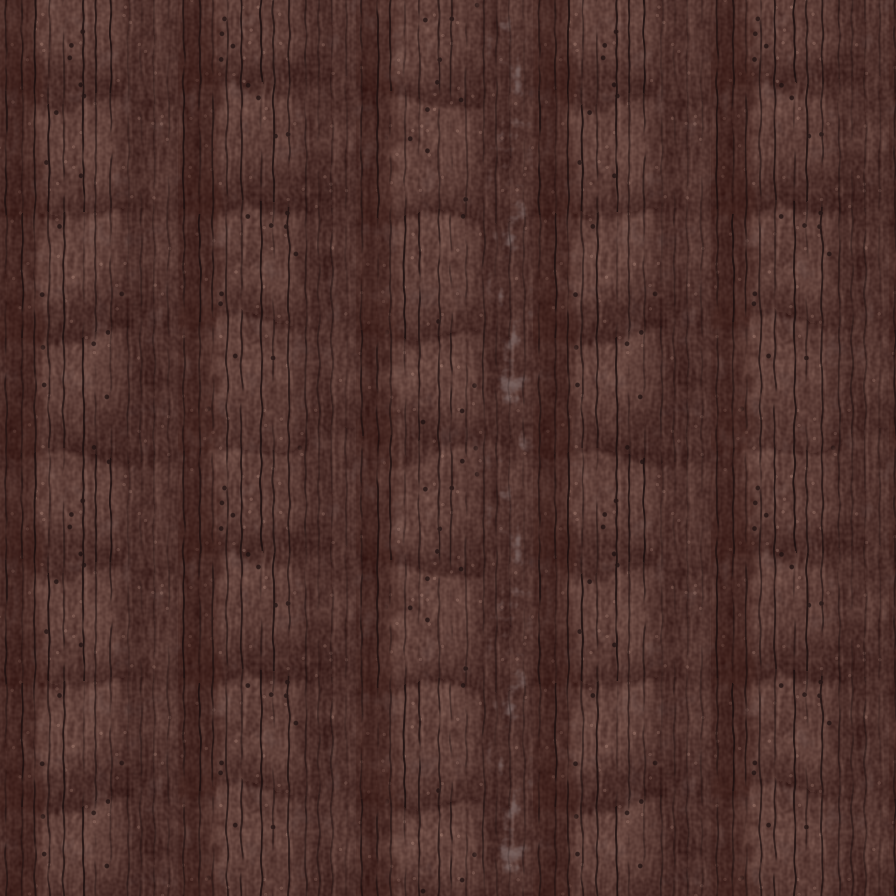
Give the GLSL for this texture, as a WebGL 2 fragment shader.

```glsl
#version 300 es
precision highp float;

uniform vec2 u_resolution;
out vec4 outColor;

const vec2 CELLS = vec2(5.04, 7.64);   // board panels across and down
const vec2 TILE = vec2(3.0, 4.0);      // panels before the wear repeats
const float PLANKS = 12.0;             // planks in one panel

const vec3 DARK_WOOD = vec3(0.20, 0.095, 0.085);
const vec3 LIGHT_WOOD = vec3(0.52, 0.38, 0.34);
const vec3 RED_STAIN = vec3(0.25, 0.115, 0.09);
const vec3 GREY_SCUFF = vec3(0.50, 0.42, 0.41);
const vec3 GAP = vec3(0.10, 0.055, 0.055);

float hash(vec2 p) {
  vec3 q = fract(vec3(p.xyx) * 0.1031);
  q += dot(q, q.yzx + 33.33);
  return fract((q.x + q.y) * q.z);
}

float corner(vec2 cell, vec2 offset, vec2 period) {
  float angle = 6.2832 * hash(mod(cell, period) + 0.5);
  return dot(vec2(cos(angle), sin(angle)), offset);
}

// Gradient noise that wraps after the given period, about -1 to 1
float noise(vec2 p, vec2 period) {
  vec2 i = floor(p), f = p - i;
  vec2 u = f * f * f * (f * (f * 6.0 - 15.0) + 10.0);
  vec2 e = vec2(1.0, 0.0);
  float low = mix(corner(i, f, period), corner(i + e, f - e, period), u.x);
  float high = mix(corner(i + e.yx, f - e.yx, period), corner(i + 1.0, f - 1.0, period), u.x);
  return 1.5 * mix(low, high, u.y);
}

float tiled(vec2 p, vec2 frequency) {
  return noise(p * frequency, TILE * frequency);
}

float fbm(vec2 p, vec2 frequency) {
  float sum = 0.0, weight = 0.55;
  for (int k = 0; k < 4; k++) {
    sum += weight * tiled(p, frequency);
    frequency *= 2.0;
    weight *= 0.55;
  }
  return sum;
}

float band(float x, float start, float end, float soft) {
  return smoothstep(start - soft, start + soft, x) * (1.0 - smoothstep(end - soft, end + soft, x));
}

// Scattered round specks, one candidate in each grid cell
float specks(vec2 p, vec2 frequency, float amount, float radius) {
  vec2 g = p * frequency, id = mod(floor(g), TILE * frequency);
  vec2 center = 0.3 + 0.4 * vec2(hash(id + 3.0), hash(id + 17.0));
  float spot = 1.0 - smoothstep(radius * 0.5, radius, length(fract(g) - center));
  return spot * step(hash(id + 41.0), amount);
}

void main() {
  vec2 uv = gl_FragCoord.xy / u_resolution;
  vec2 p = vec2(uv.x, 1.0 - uv.y) * CELLS;
  float streak = tiled(p, vec2(30.0, 2.0));
  float blotch = fbm(p, vec2(3.0, 3.0));
  float across = fract(p.x);

  // Uneven panel rows
  float columnShift = 0.3 * hash(vec2(mod(floor(p.x), TILE.x), 7.0));
  float rowY = p.y + columnShift + 0.2 * tiled(p, vec2(2.0, 2.0)) + 0.03 * streak;
  float row = mod(floor(rowY), TILE.y), down = fract(rowY);
  float panelHash = hash(vec2(mod(floor(p.x), TILE.x), row) + 23.0);

  // Pale worn boards above, ragged stain below
  float wornX = across + 0.08 * blotch;
  float worn = band(wornX, 0.20, 0.70, 0.05);
  float stained = band(wornX, 0.0, 0.24, 0.03);
  float fade = down + 0.22 * streak + 0.18 * blotch + 0.2 * (panelHash - 0.5);
  float lit = smoothstep(0.0, 0.09, down) * (1.0 - smoothstep(0.55, 0.98, fade));
  float tone = 0.27 + lit * (0.08 + 0.22 * worn) - 0.06 * stained + 0.2 * blotch;

  // Plank gaps, broken and slightly bent
  float plankX = p.x * PLANKS + 0.12 * tiled(p, vec2(6.0, 5.0));
  float slot = floor(plankX), slotInPanel = mod(slot, PLANKS);
  float gapAt = 0.3 + 0.4 * hash(vec2(slotInPanel, 5.0));
  float side = plankX - slot - gapAt;
  float pixel = PLANKS * CELLS.x / u_resolution.x;
  float gap = 1.0 - smoothstep(0.055 - 0.5 * pixel, 0.055 + 0.7 * pixel, abs(side));
  float strength = hash(vec2(mod(slot, PLANKS * TILE.x), row + 61.0));
  float broken = smoothstep(-0.45, 0.15, tiled(p, vec2(12.0, 4.0)) + 0.5 * strength);
  gap *= broken * mix(0.35, 1.0, strength) * mix(0.55, 1.0, max(worn, stained));
  float plank = mod(slot + step(0.0, side), PLANKS);
  tone += 0.16 * (hash(vec2(plank, 11.0)) - 0.5);
  tone += 0.09 * broken * band(side, 0.14, 0.26, 0.06);

  // Curled figure and wood grain
  float curl = sin(6.2832 * (p.y * 7.0 + abs(across - 0.4) * 16.0 + blotch));
  tone += 0.06 * curl * lit * band(across, 0.32, 0.48, 0.03);
  tone += 0.12 * streak + 0.11 * tiled(p, vec2(44.0, 7.0));
  tone += 0.13 * tiled(p, vec2(48.0, 28.0)) + 0.07 * tiled(p, vec2(25.0, 18.0));

  // Nail holes and chips
  float nails = specks(p, vec2(14.0, 9.0), 0.06, 0.24) * worn;
  tone += 0.3 * specks(p + 0.03, vec2(24.0, 16.0), 0.05, 0.3);

  // Scuffs, heaviest along the last boards of the tile
  float tileX = mod(p.x, TILE.x);
  float edgeWear = band(tileX, 2.76, 2.98, 0.04);
  float scuff = smoothstep(0.12, 0.7, fbm(p + 0.37, vec2(6.0, 4.0)) + 0.2 * streak);
  scuff *= 0.15 + 0.6 * edgeWear;

  vec3 color = mix(DARK_WOOD, LIGHT_WOOD, clamp(tone, -0.15, 1.1));
  color = mix(color, RED_STAIN, 0.35 * stained * (1.0 - 0.5 * lit));
  color = mix(color, GREY_SCUFF, scuff);
  color = mix(color, GAP, max(0.85 * gap, 0.7 * nails));
  outColor = vec4(color, 1.0);
}
```
